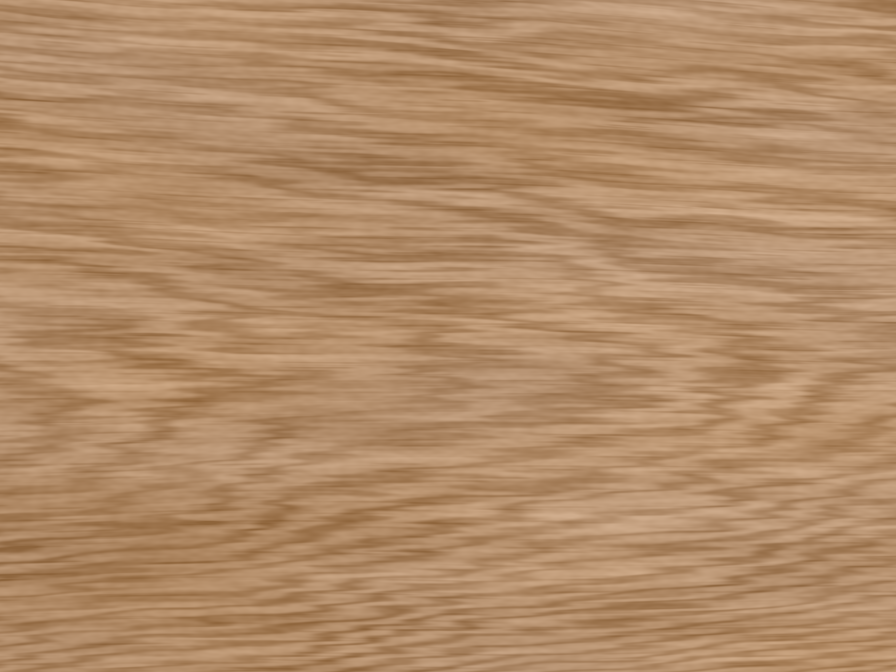
A WebGL 2 fragment shader for this texture:

```glsl
#version 300 es
precision highp float;

uniform vec2 u_resolution;
out vec4 fragColor;

const vec3 DARK_WOOD = vec3(0.575, 0.415, 0.260);
const vec3 MID_WOOD = vec3(0.685, 0.535, 0.395);
const vec3 PALE_WOOD = vec3(0.800, 0.660, 0.530);
const float RING_SPACING = 0.26;   // distance between arch tips
const float RING_START = 0.11;     // x of the first arch tip
const float RING_DEPTH = 0.50;     // darkness of the ring bands
const float WARP = 0.30;           // large wander of the rings
const float FEATHER = 0.13;        // jagged fibre ends along the rings
const float FIBRE_CONTRAST = 0.30;
const float PORE_DEPTH = 0.24;
const float PORE_HALF_WIDTH = 0.0012;
const float PORE_ROWS = 48.0;
const float PORE_COLUMNS = 4.5;
const int PORE_LAYERS = 3;
const float TAU = 6.28318;

uint mixBits(uint n) {
  n = (n ^ (n >> 16)) * 0x7feb352du;
  n = (n ^ (n >> 15)) * 0x846ca68bu;
  return n ^ (n >> 16);
}

float hash(vec2 cell) {
  ivec2 c = ivec2(cell);
  uint n = mixBits(uint(c.x) + mixBits(uint(c.y)));
  return float(n >> 8) / 16777216.0;
}

float cornerSlope(vec2 cell, vec2 offset) {
  float angle = TAU * hash(cell);
  return dot(vec2(cos(angle), sin(angle)), offset);
}

float gradientNoise(vec2 p) {
  vec2 i = floor(p);
  vec2 f = p - i;
  vec2 u = f * f * f * (f * (f * 6.0 - 15.0) + 10.0);
  vec2 e = vec2(1.0, 0.0);
  float low = mix(cornerSlope(i, f), cornerSlope(i + e.xy, f - e.xy), u.x);
  float high = mix(cornerSlope(i + e.yx, f - e.yx), cornerSlope(i + e.xx, f - e.xx), u.x);
  return mix(low, high, u.y);
}

// Nested arches pointing right, tightening away from their axis
float archField(vec2 p) {
  float d = p.y - (0.40 + 0.06 * p.x);
  float r = sqrt(d * d + 0.0009) - 0.03;
  float above = 2.3 * r + 5.5 * r * r;
  float below = 2.2 * r + 15.0 * r * r;
  return p.x + mix(below, above, smoothstep(-0.03, 0.03, d));
}

// Darkness of the growth rings, feathered by the fibres
float ringBands(vec2 p, vec2 grain) {
  float field = archField(p);
  field += WARP * gradientNoise(vec2(1.7, 5.0) * p + 11.0);
  field += 0.5 * WARP * gradientNoise(vec2(3.5, 13.0) * grain + 37.0);
  field += FEATHER * gradientNoise(vec2(4.0, 55.0) * grain + 53.0);
  field += FEATHER * gradientNoise(vec2(8.0, 120.0) * grain + 71.0);
  float wave = 0.5 + 0.5 * cos(TAU * (field - RING_START) / RING_SPACING);
  float strength = 0.85 + 0.7 * gradientNoise(vec2(2.5, 8.0) * grain + 91.0);
  return wave * sqrt(wave) * strength;
}

// Streaks from broad bands down to single fibres
float fibres(vec2 grain) {
  float sum = 0.8 * gradientNoise(vec2(1.3, 24.0) * grain + 5.0);
  sum += 0.8 * gradientNoise(vec2(3.0, 62.0) * grain + 17.0);
  sum += 0.6 * gradientNoise(vec2(9.0, 135.0) * grain + 29.0);
  sum += 0.4 * gradientNoise(vec2(50.0, 170.0) * grain + 43.0);
  return sum;
}

// Thin tapered dashes, one per cell in each staggered layer
float pores(vec2 grain, float pixel) {
  float ink = 0.0;
  for (int layer = 0; layer < PORE_LAYERS; layer++) {
    float shift = 100.0 * float(layer + 1);
    vec2 q = grain * vec2(PORE_COLUMNS, PORE_ROWS) + shift + 0.37 * float(layer);
    q.x += 7.0 * hash(vec2(floor(q.y), shift));
    vec2 cell = floor(q);
    vec2 local = q - cell;
    float centre = 0.2 + 0.6 * hash(cell + 300.0);
    float reach = 0.2 + 0.3 * hash(cell + 600.0);
    float bend = 0.12 * (hash(cell + 900.0) - 0.5) * (local.x - 0.5);
    float across = abs(local.y - centre - bend) / PORE_ROWS;
    float taper = 1.0 - smoothstep(0.4 * reach, reach, abs(local.x - 0.5));
    float line = 1.0 - smoothstep(0.0, PORE_HALF_WIDTH + pixel, across);
    ink = max(ink, line * taper * hash(cell + 1200.0));
  }
  return ink;
}

void main() {
  vec2 p = gl_FragCoord.xy / u_resolution.y;

  // Fibres lean downwards to the right near the top
  vec2 grain = p;
  grain.y += 0.06 * p.x * smoothstep(0.3, 1.0, p.y) + 0.01 * gradientNoise(2.0 * p + 7.0);

  float tone = 0.75 - RING_DEPTH * ringBands(p, grain);
  tone += FIBRE_CONTRAST * fibres(grain);
  tone += 0.18 * gradientNoise(vec2(1.5, 3.0) * p + 61.0);
  tone += 0.07 * (p.x - 0.67) + 0.10 * (p.y - 0.5);
  tone -= PORE_DEPTH * pores(grain, 1.0 / u_resolution.y);
  tone = clamp(tone, -0.1, 1.08);

  // Dark to mid to pale wood
  vec3 colour = tone < 0.5 ? mix(DARK_WOOD, MID_WOOD, 2.0 * tone)
                           : mix(MID_WOOD, PALE_WOOD, 2.0 * tone - 1.0);

  // Slight drift between rosy and golden
  float warmth = gradientNoise(vec2(2.0, 7.0) * grain + 83.0);
  colour += warmth * vec3(0.010, -0.002, -0.022);

  fragColor = vec4(colour, 1.0);
}
```
